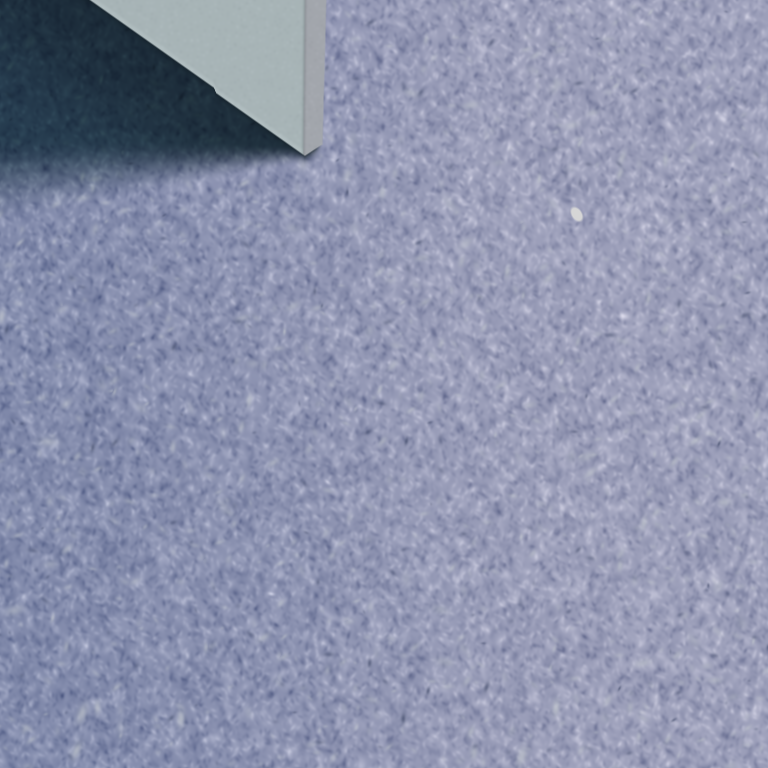
This texture is drawn by a Shadertoy shader. Its source:

```glsl
const vec3 FLOOR_LEFT = vec3(0.505, 0.540, 0.670);
const vec3 FLOOR_RIGHT = vec3(0.610, 0.622, 0.727);
const vec3 GRAIN_TINT = vec3(1.0, 0.94, 0.78);
const vec3 PALE_CHIP = vec3(0.75, 0.77, 0.80);
const vec3 DARK_CHIP = vec3(0.24, 0.28, 0.40);
const vec3 SHADOW_TINT = vec3(0.29, 0.43, 0.46);
const vec3 CONTACT = vec3(0.08, 0.13, 0.16);
const vec3 PANEL_FACE = vec3(0.655, 0.705, 0.715);
const vec3 PANEL_SIDE = vec3(0.635, 0.650, 0.675);

vec3 hash3(vec2 p) {
    vec3 q = fract(p.xyx * vec3(0.1031, 0.1030, 0.0973));
    q += dot(q, q.yxz + 33.33);
    return fract((q.xxy + q.yzz) * q.zyx);
}

float valueNoise(vec2 p) {
    vec2 i = floor(p), f = fract(p);
    f = f * f * (3.0 - 2.0 * f);
    float low = mix(hash3(i).x, hash3(i + vec2(1, 0)).x, f.x);
    float high = mix(hash3(i + vec2(0, 1)).x, hash3(i + vec2(1, 1)).x, f.x);
    return mix(low, high, f.y);
}

// Soft elongated blob, long axis leaning by angle from vertical
float blob(vec2 d, float angle, vec2 radii) {
    float c = cos(angle), s = sin(angle);
    vec2 q = vec2(c * d.x + s * d.y, c * d.y - s * d.x) / radii;
    return exp(-dot(q, q));
}

// Overlapping signed grains covering every cell
float grains(vec2 p, float cells, vec2 radii, float seed) {
    p *= cells;
    vec2 home = floor(p);
    float sum = 0.0;
    for (int y = -1; y <= 1; y++)
    for (int x = -1; x <= 1; x++) {
        vec2 cell = home + vec2(x, y);
        vec3 rnd = hash3(cell + seed);
        vec3 shape = hash3(cell + seed + 71.7);
        float lean = (shape.x - 0.4) * 2.2;
        sum += (2.0 * rnd.z - 1.0) * blob(p - cell - rnd.xy, lean, radii);
    }
    return sum;
}

// Sparse chips: density is the fraction of cells holding one
float chips(vec2 p, float cells, float density, float size, float seed) {
    p *= cells;
    vec2 home = floor(p);
    float cover = 0.0;
    for (int y = -1; y <= 1; y++)
    for (int x = -1; x <= 1; x++) {
        vec2 cell = home + vec2(x, y);
        vec3 rnd = hash3(cell + seed);
        vec3 shape = hash3(cell + seed + 37.3);
        vec2 radii = size * mix(0.6, 1.2, shape.y) * vec2(0.75, mix(0.9, 1.7, shape.z));
        float strength = step(rnd.z, density) * mix(0.35, 1.0, shape.z * shape.x);
        cover = max(cover, strength * blob(p - cell - rnd.xy, shape.x * 3.1416, radii));
    }
    return cover;
}

// Signed distance to the line a-b, positive on its right
float edgeDistance(vec2 p, vec2 a, vec2 b) {
    vec2 along = normalize(b - a);
    return dot(p - a, vec2(along.y, -along.x));
}

float panelDistance(vec2 p) {
    vec2 foot = vec2(0.397, 0.797), heel = vec2(0.420, 0.812);
    float notch = 0.005 * (1.0 - smoothstep(0.278, 0.282, p.x));
    float lower = edgeDistance(p - vec2(0.0, notch), vec2(0.110, 1.0), foot);
    float corner = edgeDistance(p, foot, heel);
    float right = edgeDistance(p, heel, vec2(0.425, 1.0));
    return max(lower, max(corner, right));
}

vec3 speckledFloor(vec2 p) {
    float cloud = valueNoise(p * 5.0) + 0.5 * valueNoise(p * 13.0) - 0.75;
    float light = smoothstep(-0.05, 0.78, p.x + 0.1 * (p.y - 0.5) + 0.08 * cloud);
    vec3 color = mix(FLOOR_LEFT, FLOOR_RIGHT, light);
    float grain = 0.085 * grains(p, 85.0, vec2(0.34, 0.58), 3.0)
                + 0.085 * grains(p, 150.0, vec2(0.36, 0.60), 19.0);
    color += GRAIN_TINT * grain;
    color = mix(color, PALE_CHIP, 0.65 * chips(p, 55.0, 0.22, 0.25, 41.0));
    color = mix(color, PALE_CHIP, 0.75 * chips(p, 24.0, 0.16, 0.16, 83.0));
    color = mix(color, DARK_CHIP, 0.65 * chips(p, 38.0, 0.13, 0.14, 127.0));
    float largeChip = blob(p - vec2(0.751, 0.721), 0.6, vec2(0.007, 0.011));
    return mix(color, vec3(0.84), smoothstep(0.25, 0.6, largeChip));
}

vec3 castShadow(vec3 color, vec2 p, float panel) {
    float softness = mix(0.060, 0.014, clamp(p.x / 0.38, 0.0, 1.0));
    float height = p.y - (0.765 + 0.085 * p.x);
    float underPanel = 1.0 - smoothstep(0.385, 0.418, p.x);
    float shade = smoothstep(-softness, softness, height) * underPanel;
    float deep = smoothstep(0.20, 0.0, panel) * 0.28;
    color *= mix(vec3(1.0), SHADOW_TINT * (1.0 - deep), shade);
    float contact = exp(-max(panel, 0.0) / 0.004) * (1.0 - smoothstep(0.408, 0.422, p.x));
    return mix(color, CONTACT, 0.8 * contact);
}

vec3 panelColor(vec2 p, float panel) {
    float seam = p.x - (0.395 + 0.01 * (p.y - 0.8));
    vec3 color = mix(PANEL_FACE, PANEL_SIDE, smoothstep(-0.002, 0.002, seam));
    color -= 0.07 * exp(-seam * seam / 0.000006);
    color += 0.035 * smoothstep(-0.008, -0.002, panel) * step(seam, 0.0);
    return color + 0.012 * grains(p, 170.0, vec2(0.4), 211.0);
}

void mainImage(out vec4 fragColor, in vec2 fragCoord) {
    vec2 p = fragCoord / iResolution.y;
    float blur = max(1.0 / iResolution.y, 0.0015);
    float panel = panelDistance(p);
    vec3 color = castShadow(speckledFloor(p), p, panel);
    color = mix(panelColor(p, panel), color, smoothstep(-blur, blur, panel));
    fragColor = vec4(clamp(color, 0.0, 1.0), 1.0);
}
```
